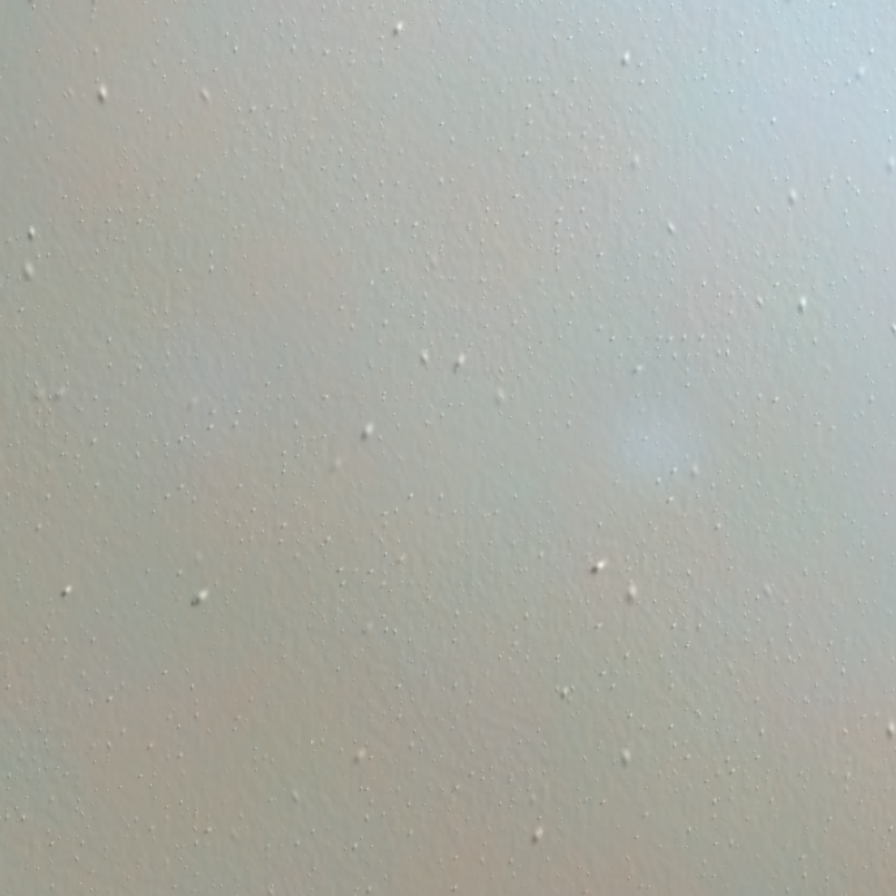
Reproduce this texture procedurally as a WebGL 1 fragment shader.

```glsl
precision highp float;
// Softly lit painted plaster wall with fine grain, small raised specks and faint pastel blotches.
uniform vec2 u_resolution;

float hash(vec2 p) {
  vec3 q = fract(vec3(p.xyx) * 0.1031);
  q += dot(q, q.yzx + 33.33);
  return fract((q.x + q.y) * q.z);
}

float noise(vec2 p) {
  vec2 cell = floor(p), f = fract(p);
  f = f * f * (3.0 - 2.0 * f);
  return mix(mix(hash(cell), hash(cell + vec2(1.0, 0.0)), f.x),
             mix(hash(cell + vec2(0.0, 1.0)), hash(cell + 1.0), f.x), f.y);
}

float fbm(vec2 p) {
  float sum = 0.0, amp = 0.5;
  for (int i = 0; i < 3; i++) {
    sum += amp * noise(p);
    p = mat2(1.6, 1.2, -1.2, 1.6) * p + 17.3;
    amp *= 0.5;
  }
  return sum / 0.875;
}

// Fine surface height, slightly stretched along the vertical
float grainHeight(vec2 p) {
  return noise(p * vec2(125.0, 90.0)) + 0.6 * noise(p * vec2(210.0, 150.0) + 40.0);
}

// Scattered bumps: lit on the upper right, shaded on the lower left
float specks(vec2 p, float cells, float chance, float seed) {
  vec2 g = p * cells, cell = floor(g), id = cell + seed;
  vec2 center = 0.28 + 0.44 * vec2(hash(id), hash(id + 51.7));
  float angle = 1.6 * hash(id + 93.1) - 1.1;
  float c = cos(angle), s = sin(angle);
  vec2 d = fract(g) - center;
  vec2 local = mat2(c, -s, s, c) * d;
  float size = mix(0.09, 0.16, hash(id + 27.9));
  local /= size * vec2(0.8, 1.4);
  float strength = hash(id + 71.3);
  float present = step(hash(id + 12.5), chance);
  float side = dot(d / size, vec2(0.8, 0.6)) + 0.1;
  return present * (0.25 + strength * strength) * side * exp(-dot(local, local));
}

void main() {
  vec2 uv = gl_FragCoord.xy / u_resolution;
  vec2 p = gl_FragCoord.xy / min(u_resolution.x, u_resolution.y);

  // Daylight falling from the upper right
  float light = 0.05 + 0.22 * uv.y + 0.10 * uv.x + 0.65 * uv.x * uv.y;
  light += 0.14 * (fbm(p * 3.5 + 5.0) - 0.5);
  vec3 color = mix(vec3(0.622, 0.610, 0.560), vec3(0.690, 0.710, 0.690),
                   smoothstep(0.05, 0.55, light));
  color = mix(color, vec3(0.760, 0.815, 0.840), clamp((light - 0.5) / 0.45, 0.0, 1.0));

  // Pastel discoloration
  float warm = fbm(p * 7.0 + 31.0) - 0.5;
  float green = fbm(p * 9.0 + 83.0) - 0.5;
  color += warm * vec3(0.035, -0.008, -0.035) + green * vec3(-0.030, 0.020, 0.0);

  // Pale bluish spots
  vec2 spot = (uv - vec2(0.73, 0.50)) / vec2(0.055, 0.050);
  vec2 faintSpot = (uv - vec2(0.24, 0.56)) / vec2(0.05, 0.06);
  color += vec3(0.015, 0.040, 0.075) * exp(-dot(spot, spot));
  color += vec3(0.005, 0.010, 0.030) * exp(-dot(faintSpot, faintSpot));

  // Grain relief from the slope of the height toward the light
  float slope = grainHeight(p) - grainHeight(p + vec2(0.0022, 0.0018));
  float patchiness = smoothstep(0.25, 0.75, fbm(p * 6.0 + 61.0));
  float relief = slope * mix(0.026, 0.044, patchiness);

  // Small specks crowd in patches, larger ones are rare
  relief += 0.16 * specks(p, 62.0, 0.18 + 0.35 * patchiness, 7.0);
  relief += 0.12 * specks(p + 0.37, 91.0, 0.15 + 0.25 * patchiness, 140.0);
  relief += 0.34 * specks(p + 0.13, 27.0, 0.06, 260.0);
  color += relief * vec3(1.0, 1.0, 0.96);

  // Faint colored mottling
  float mottle = noise(p * vec2(70.0, 48.0) + 9.0) - 0.5;
  color += mottle * vec3(0.012, -0.002, -0.010);

  gl_FragColor = vec4(clamp(color, 0.0, 1.0), 1.0);
}
```
